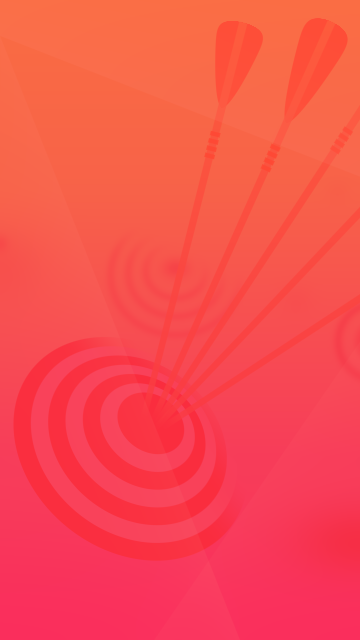
This background is drawn by a WebGL 2 fragment shader. Its source:

```glsl
#version 300 es
precision highp float;

uniform vec2 u_resolution;
out vec4 fragColor;

// Canvas extent in design units
const vec2 CANVAS = vec2(4.32, 7.68);

// Backdrop gradient, from top to bottom
const vec3 SKY_TOP = vec3(0.98, 0.425, 0.26);
const vec3 SKY_UPPER = vec3(0.97, 0.385, 0.285);
const vec3 SKY_LOWER = vec3(0.97, 0.235, 0.35);
const vec3 SKY_BOTTOM = vec3(0.98, 0.18, 0.36);
const float UPPER_Y = 5.4;
const float LOWER_Y = 2.2;

// Inks
const vec3 RING_DARK = vec3(0.98, 0.17, 0.235);
const vec3 RING_LIGHT = vec3(0.975, 0.26, 0.36);
const vec3 SHAFT_LOW = vec3(0.98, 0.225, 0.26);
const vec3 SHAFT_HIGH = vec3(0.99, 0.36, 0.23);
const vec3 VANE = vec3(1.0, 0.28, 0.20);
const vec3 SHADE = vec3(0.96, 0.17, 0.25);
const vec3 BEAM = vec3(1.0, 0.55, 0.50);

// Main target: each larger ellipse is shifted a little by perspective
const vec2 BULL = vec2(1.81, 2.60);
const vec2 BULL_RADII = vec2(0.40, 0.37);
const vec2 RING_SHIFT = vec2(-0.04, -0.051);
const vec2 RING_GROWTH = vec2(0.168, 0.162);
const float RING_SKEW = 0.22;
const int RINGS = 6;

// Arrows: point, nock and distance from the point to the bands
const int ARROWS = 5;
const vec2 POINTS[ARROWS] = vec2[](vec2(1.74, 2.73), vec2(1.86, 2.68),
    vec2(1.90, 2.63), vec2(1.90, 2.58), vec2(2.00, 2.58));
const vec2 NOCKS[ARROWS] = vec2[](vec2(2.92, 7.41), vec2(3.98, 7.42),
    vec2(4.80, 7.07), vec2(5.55, 6.43), vec2(6.64, 5.62));
const float BANDS[ARROWS] = float[](3.31, 3.40, 4.02, 4.50, 4.80);
const float BAND_PITCH = 0.09;
const float BAND_REACH = 0.17;
const float VANE_OFFSET = 0.46;
const float VANE_WIDTH = 0.325;

float pixel;

float fill(float d) {
    return 1.0 - smoothstep(-pixel, pixel, d);
}

float smudge(vec2 p, vec2 center, vec2 radii) {
    vec2 q = (p - center) / radii;
    return exp(-dot(q, q));
}

// Light on the left side of the line a to b, fading away from it
float beam(vec2 p, vec2 a, vec2 b, float reach) {
    vec2 along = normalize(b - a);
    float d = dot(p - a, vec2(-along.y, along.x));
    return fill(-d) * exp(-max(d, 0.0) / reach);
}

vec3 backdrop(float y) {
    vec3 c = mix(SKY_BOTTOM, SKY_LOWER, smoothstep(0.0, LOWER_Y, y));
    c = mix(c, SKY_UPPER, clamp((y - LOWER_Y) / (UPPER_Y - LOWER_Y), 0.0, 1.0));
    return mix(c, SKY_TOP, clamp((y - UPPER_Y) / (CANVAS.y - UPPER_Y), 0.0, 1.0));
}

// Out-of-focus targets and stains
float blurredShade(vec2 p) {
    vec2 q = p - vec2(2.11, 4.46);
    float shade = 0.45 * smudge(q, vec2(0.0), vec2(0.16, 0.12));
    float lit = 1.0 - smoothstep(-0.25, 0.35, q.y + 0.45 * q.x);
    for (int i = 1; i <= 3; i++) {
        float radius = 0.15 + 0.21 * float(i);
        float d = length((q + vec2(0.0, 0.03 * float(i))) * vec2(1.0, 1.1)) - radius;
        shade += 0.25 * lit * exp(-d * d / 0.0035);
    }
    float edge = length(p - vec2(4.52, 3.58));
    shade += 0.4 * exp(-pow((edge - 0.46) / 0.06, 2.0));
    shade += 0.4 * (1.0 - smoothstep(0.18, 0.32, edge));
    shade += 0.25 * smudge(p, vec2(0.0, 4.76), vec2(0.10));
    shade += 0.20 * smudge(p, vec2(0.0, 4.50), vec2(0.50, 0.42));
    shade += 0.10 * smudge(p, vec2(3.55, 4.08), vec2(0.20));
    shade += 0.06 * smudge(p, vec2(4.05, 5.38), vec2(0.14));
    return shade + 0.8 * smudge(p, vec2(4.28, 1.18), vec2(0.72, 0.40));
}

// Alternating discs from the rim inward, dissolving to the upper right
vec3 paintTarget(vec3 color, vec2 p) {
    float side = dot(p - BULL, vec2(0.8, 0.6));
    for (int i = RINGS; i >= 0; i--) {
        float k = float(i);
        vec2 radii = BULL_RADII + RING_GROWTH * k;
        vec2 q = (p - BULL - RING_SHIFT * k) / radii;
        float r2 = dot(q, q) + 2.0 * RING_SKEW * q.x * q.y;
        float d = (sqrt(r2 / (1.0 - RING_SKEW * RING_SKEW)) - 1.0) * radii.x;
        float middle = 1.3 - 0.2 * k;
        float fade = 1.0 - smoothstep(middle - 0.4, middle + 0.4, side);
        color = mix(color, i % 2 == 0 ? RING_DARK : RING_LIGHT, 0.92 * fill(d) * fade);
    }
    return color;
}

vec3 paintArrow(vec3 color, vec2 p, vec2 point, vec2 nock, float band) {
    float len = distance(point, nock);
    vec2 dir = (nock - point) / len;
    float along = dot(p - point, dir);
    float across = abs(dot(p - point, vec2(-dir.y, dir.x)));
    // Feathers
    float start = band + VANE_OFFSET;
    float t = (along - start) / (len - start);
    float s = clamp(t, 0.0, 1.0);
    float width = VANE_WIDTH * pow(s, 0.6) * sqrt(1.0 - pow(s, 14.0));
    color = mix(color, VANE, 0.9 * fill(across - width) * step(0.0, t) * step(t, 1.0));
    // Shaft
    float shaft = fill(across - mix(0.036, 0.05, along / len)) * fill(along - len);
    vec3 tone = mix(SHAFT_LOW, SHAFT_HIGH, clamp((p.y - 2.6) / 4.8, 0.0, 1.0));
    color = mix(color, tone, 0.85 * shaft * smoothstep(-0.1, 0.3, along));
    // Bands
    float offset = along - band;
    float stripe = abs(fract(offset / BAND_PITCH) - 0.5) * BAND_PITCH - 0.027;
    float bands = fill(max(stripe, across - 0.06)) * fill(abs(offset) - BAND_REACH);
    return mix(color, VANE, 0.85 * bands);
}

void main() {
    vec2 p = gl_FragCoord.xy / u_resolution * CANVAS;
    pixel = 0.75 * CANVAS.y / u_resolution.y;

    vec3 color = mix(backdrop(p.y), SHADE, clamp(blurredShade(p), 0.0, 1.0));
    color = paintTarget(color, p);
    for (int i = 0; i < ARROWS; i++)
        color = paintArrow(color, p, POINTS[i], NOCKS[i], BANDS[i]);

    // Light beams
    vec2 apex = vec2(0.0, 7.25);
    float light = 0.12 * beam(p, apex, vec2(4.32, 5.56), 1.2);
    light += 0.10 * beam(p, vec2(2.88, 0.0), apex, 0.7);
    light += 0.06 * beam(p, vec2(4.32, 3.58), vec2(1.85, 0.0), 0.7);
    fragColor = vec4(mix(color, BEAM, light), 1.0);
}
```
